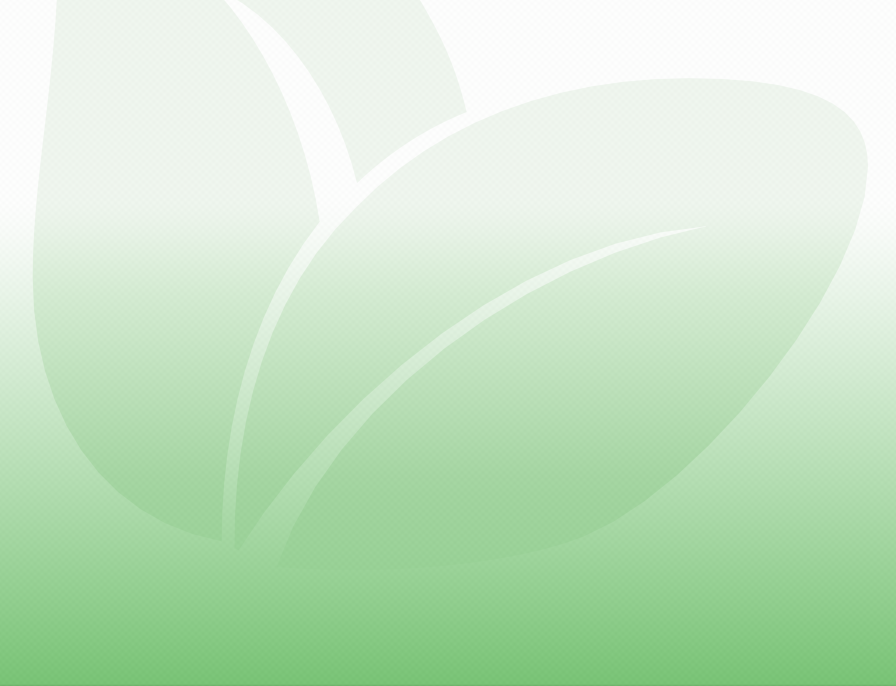
Reproduce this background procedurally as a Shadertoy shader.

```glsl
// Pale leaf silhouettes over a white to green gradient with a fine woven texture.

// Design grid: the canvas height is GRID units, y runs down from the top edge.
const float GRID = 588.0;
const int CURVE_STEPS = 12;
const float TAU = 6.2831853;

const vec3 SKY_WHITE = vec3(0.987, 0.989, 0.987);
const vec3 BASE_GREEN = vec3(0.470, 0.763, 0.457);
const float RAMP_START = 165.0;   // depth where green begins
const float RAMP_SOFTNESS = 0.1;  // roundness of the ramp's start

const vec3 LEAF_TINT_TOP = vec3(0.945, 0.970, 0.942);
const vec3 LEAF_TINT_LOW = vec3(0.912, 0.962, 0.905);
const vec2 TINT_RANGE = vec2(165.0, 260.0);
const vec2 FADE_RANGE = vec2(400.0, 520.0);

const float WEAVE_PERIOD = 6.0;
const float WEAVE_STRENGTH = 0.008;
const float FLOOR_LINE = 1.2;
const float FLOOR_SHADE = 0.93;

// Running signed distance to a closed outline
struct Outline {
    float distSq;
    float side;
};

Outline emptyOutline() {
    return Outline(1e9, 1.0);
}

void addLine(inout Outline o, vec2 p, vec2 a, vec2 b) {
    vec2 edge = b - a;
    vec2 rel = p - a;
    vec2 gap = rel - edge * clamp(dot(rel, edge) / dot(edge, edge), 0.0, 1.0);
    o.distSq = min(o.distSq, dot(gap, gap));
    // Each crossing of a horizontal ray flips inside and outside
    if ((a.y > p.y) != (b.y > p.y) && rel.x < edge.x * rel.y / edge.y) {
        o.side = -o.side;
    }
}

void addCurve(inout Outline o, vec2 p, vec2 a, vec2 b, vec2 c, vec2 d) {
    vec2 last = a;
    for (int i = 1; i <= CURVE_STEPS; i++) {
        float t = float(i) / float(CURVE_STEPS);
        float s = 1.0 - t;
        vec2 next = s * s * s * a + 3.0 * s * t * (s * b + t * c) + t * t * t * d;
        addLine(o, p, last, next);
        last = next;
    }
}

// Coverage of an outline with an edge about one pixel wide
float coverage(Outline o, float pixel) {
    return smoothstep(-0.7, 0.7, -o.side * sqrt(o.distSq) / pixel);
}

float leftLeaf(vec2 p, float pixel) {
    vec2 tip = vec2(49, -5), flank = vec2(28, 238), base = vec2(190, 464);
    vec2 shoulder = vec2(274, 190), top = vec2(188, -5);
    Outline o = emptyOutline();
    addCurve(o, p, tip, vec2(44, 90), vec2(28, 160), flank);
    addCurve(o, p, flank, vec2(28, 350), vec2(85, 445), base);
    addCurve(o, p, base, vec2(190, 365), vec2(215, 265), shoulder);
    addCurve(o, p, shoulder, vec2(262, 110), vec2(228, 40), top);
    addLine(o, p, top, tip);
    return coverage(o, pixel);
}

float middleLeaf(vec2 p, float pixel) {
    vec2 tip = vec2(195, -5), base = vec2(306, 157);
    vec2 corner = vec2(400, 96), top = vec2(357, -5);
    Outline o = emptyOutline();
    addCurve(o, p, tip, vec2(250, 25), vec2(290, 90), base);
    addCurve(o, p, base, vec2(333, 131), vec2(365, 110), corner);
    addCurve(o, p, corner, vec2(390, 55), vec2(378, 30), top);
    addLine(o, p, top, tip);
    return coverage(o, pixel);
}

float rightLeaf(vec2 p, float pixel) {
    vec2 stem = vec2(201, 470), shoulder = vec2(305, 178), crest = vec2(590, 67);
    vec2 tip = vec2(744, 143), belly = vec2(500, 460), heel = vec2(237, 486);
    Outline o = emptyOutline();
    addCurve(o, p, stem, vec2(200, 360), vec2(230, 250), shoulder);
    addCurve(o, p, shoulder, vec2(375, 105), vec2(475, 67), crest);
    addCurve(o, p, crest, vec2(715, 67), vec2(744, 100), tip);
    addCurve(o, p, tip, vec2(744, 240), vec2(600, 420), belly);
    addCurve(o, p, belly, vec2(440, 484), vec2(330, 494), heel);
    addLine(o, p, heel, stem);

    // Tapering vein cut out of the blade
    vec2 root = vec2(203, 474), end = vec2(605, 194);
    Outline vein = emptyOutline();
    addCurve(vein, p, root, vec2(290, 335), vec2(450, 205), end);
    addCurve(vein, p, end, vec2(450, 225), vec2(285, 345), heel);
    addLine(vein, p, heel, root);
    return coverage(o, pixel) * (1.0 - coverage(vein, pixel));
}

void mainImage(out vec4 fragColor, in vec2 fragCoord) {
    float pixel = GRID / iResolution.y;
    vec2 p = vec2(fragCoord.x, iResolution.y - fragCoord.y) * pixel;

    // Background ramp
    float depth = max(p.y - RAMP_START, 0.0) / (GRID - RAMP_START);
    float green = depth * depth * (1.0 + RAMP_SOFTNESS) / (depth + RAMP_SOFTNESS);
    vec3 color = mix(SKY_WHITE, BASE_GREEN, green);

    // Leaves, dissolving toward the ground
    float leaf = max(max(leftLeaf(p, pixel), middleLeaf(p, pixel)), rightLeaf(p, pixel));
    leaf *= 1.0 - smoothstep(FADE_RANGE.x, FADE_RANGE.y, p.y);
    vec3 tint = mix(LEAF_TINT_TOP, LEAF_TINT_LOW, smoothstep(TINT_RANGE.x, TINT_RANGE.y, p.y));
    color *= mix(vec3(1.0), tint, leaf);

    // Diagonal weave and thin floor line
    vec2 wave = cos(TAU * p / WEAVE_PERIOD);
    color += WEAVE_STRENGTH * wave.x * wave.y;
    float floorLine = smoothstep(-0.5, 0.5, (p.y - GRID + FLOOR_LINE) / pixel);
    color *= mix(1.0, FLOOR_SHADE, floorLine);

    fragColor = vec4(color, 1.0);
}
```
